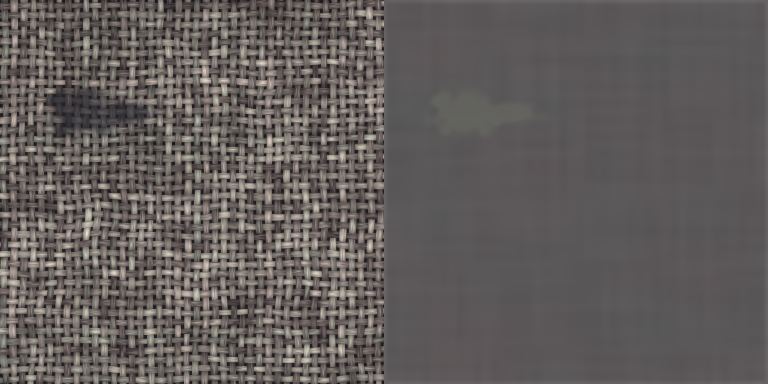
Give the GLSL for this texture, as a Shadertoy shader.

```glsl
#define THREADS vec2(42.0, 40.0)
#define HALF_WIDTH vec2(0.36, 0.33)
#define WOBBLE 0.45
#define GAP_COLOR vec3(0.12, 0.11, 0.13)
#define YARN_DARK vec3(0.20, 0.17, 0.18)
#define YARN_LIGHT vec3(0.70, 0.68, 0.63)
#define STAIN_COLOR vec3(0.15, 0.15, 0.18)
#define FLAT_COLOR vec3(0.355, 0.342, 0.345)
#define FLAT_STAIN vec3(0.395, 0.395, 0.375)
#define PI 3.14159

float hash(vec2 p) {
    vec3 q = fract(p.xyx * 0.1031);
    q += dot(q, q.yzx + 33.33);
    return fract((q.x + q.y) * q.z);
}

float noise(vec2 p) {
    vec2 i = floor(p), f = fract(p);
    f = f * f * (3.0 - 2.0 * f);
    return mix(mix(hash(i), hash(i + vec2(1, 0)), f.x),
               mix(hash(i + vec2(0, 1)), hash(i + vec2(1, 1)), f.x), f.y);
}

// Smudge with a round head and a tail to the right
float stainMask(vec2 uv) {
    float head = length((uv - vec2(0.215, 0.695)) / vec2(0.085, 0.062));
    float tail = length((uv - vec2(0.31, 0.70)) / vec2(0.125, 0.030));
    float tip = length((uv - vec2(0.155, 0.735)) / vec2(0.045, 0.035));
    float d = min(min(head, tail), tip + 0.25);
    d += 0.6 * (noise(uv * 38.0) - 0.5);
    return 1.0 - smoothstep(0.55, 1.25, d);
}

// Yarn colour: position across, position along, thread number, crest height
vec3 yarn(float across, float along, float thread, float halfWidth, float crest) {
    float tone = 0.56 + 0.24 * (hash(vec2(thread, 3.7)) - 0.5);
    tone += 0.62 * (noise(vec2(thread * 7.0, along * 0.55)) - 0.5);
    tone += 0.40 * (noise(vec2(across * 7.0 + thread * 13.0, along * 1.6)) - 0.5);
    vec3 color = mix(YARN_DARK, YARN_LIGHT, clamp(tone, 0.0, 1.0));
    color *= 1.0 + vec3(0.06, -0.02, 0.01) * (hash(vec2(thread, 9.1)) - 0.4);
    float roundness = 1.0 - 0.32 * pow(abs(across) / halfWidth, 2.0);
    return color * roundness * (0.93 + 0.22 * crest);
}

// Plain weave: the upper thread alternates on a checkerboard
vec3 weave(vec2 uv, float pixel) {
    vec2 g = uv * THREADS;
    g += WOBBLE * (vec2(noise(g * 0.28), noise(g * 0.28 + 51.0)) - 0.5);
    vec2 id = floor(g), f = fract(g) - 0.5;
    float warpOver = 1.0 - mod(id.x + id.y, 2.0);
    float side = 2.0 * warpOver - 1.0;

    vec2 width = HALF_WIDTH + 0.10 * (vec2(noise(vec2(id.x * 5.0, g.y * 0.5)),
                                         noise(vec2(id.y * 5.0 + 300.0, g.x * 0.5))) - 0.5);
    vec2 soft = max(vec2(0.06), 0.6 * pixel * THREADS);
    vec2 cover = 1.0 - smoothstep(width - soft, width + soft, abs(f));

    vec3 warp = yarn(f.x, g.y, id.x, width.x, side * cos(PI * f.y));
    vec3 weft = yarn(f.y, g.x, id.y + 200.0, width.y, -side * cos(PI * f.x));

    vec3 warpTop = mix(mix(GAP_COLOR, weft, cover.y), warp, cover.x);
    vec3 weftTop = mix(mix(GAP_COLOR, warp, cover.x), weft, cover.y);
    vec3 color = mix(weftTop, warpTop, warpOver);

    // Broad worn patches
    float patches = noise(uv * 5.0) * 0.6 + noise(uv * 13.0 + 20.0) * 0.4;
    return color * (0.84 + 0.32 * patches);
}

// Smooth panel with faint crossed streaks and a lighter rim
vec3 flatPanel(vec2 uv, float stain) {
    float streaks = noise(uv * vec2(45.0, 5.0)) + noise(uv * vec2(5.0, 45.0) + 70.0) - 1.0;
    float tint = noise(uv * 7.0 + 15.0) - 0.5;
    vec3 color = FLAT_COLOR + 0.016 * streaks + vec3(0.012, -0.008, -0.004) * tint;
    color = mix(color, FLAT_STAIN, 0.85 * stain);
    vec2 border = min(uv, 1.0 - uv);
    return color + 0.045 * (1.0 - smoothstep(0.0, 0.014, min(border.x, border.y)));
}

void mainImage(out vec4 fragColor, in vec2 fragCoord) {
    vec2 p = fragCoord / iResolution.xy * vec2(2.0, 1.0);
    float pixel = 1.0 / iResolution.y;
    vec2 uv = vec2(p.x - step(1.0, p.x), p.y);
    float stain = stainMask(uv);

    vec3 cloth = weave(uv, pixel);
    cloth = mix(cloth, STAIN_COLOR * 0.7 + cloth * 0.28, 0.9 * stain);

    float panel = smoothstep(1.0 - 0.5 * pixel, 1.0 + 0.5 * pixel, p.x);
    fragColor = vec4(mix(cloth, flatPanel(uv, stain), panel), 1.0);
}
```
